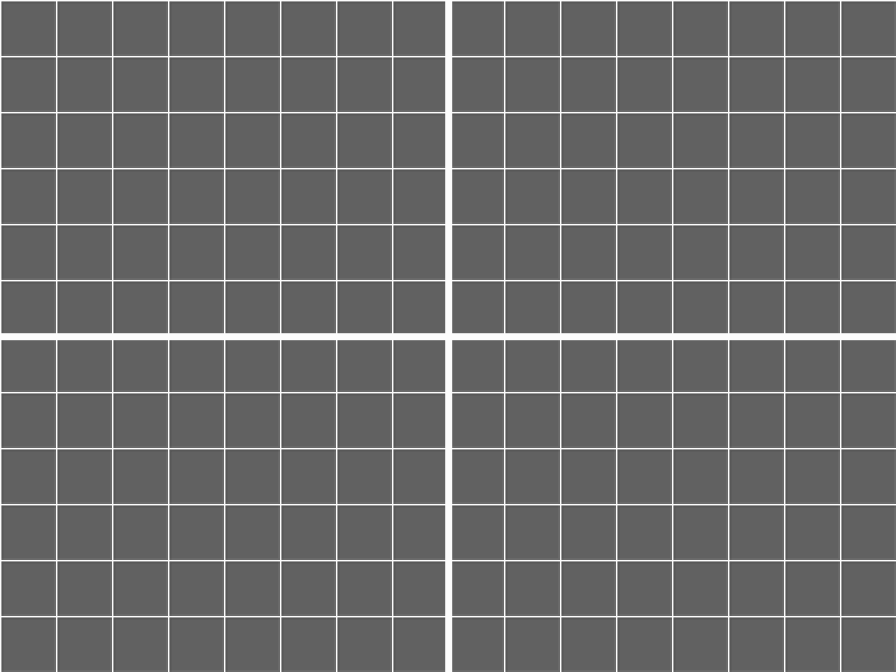
Give the GLSL for this pattern, as a Shadertoy shader.

```glsl
// Grey graph-paper grid: thin pale lines around square cells, with one
// thick white cross through the middle. Each line is a periodic band whose
// exact pixel coverage comes from the integral of a pulse wave, so it tiles.

#define CELLS vec2(16.0, 12.0)   // repeats across and down
#define THIN_WIDTH 0.025         // widths are fractions of a cell
#define THICK_WIDTH 0.125
#define THICK_OFFSET 0.05        // start of the thick band before mid canvas
#define RIM_WIDTH 0.03125        // faint light and dark edges of thin lines
#define RIM_STRENGTH 0.04
#define CELL_COLOR vec3(0.38)
#define LINE_COLOR vec3(0.99)

// Integral of a pulse train that is 1 for "width" at the start of each period
vec2 pulseIntegral(vec2 x, vec2 period, float width) {
    vec2 n = x / period;
    return floor(n) * width + min(fract(n) * period, vec2(width));
}

// Share of the pixel footprint covered by the band, on each axis
vec2 bandCoverage(vec2 x, vec2 start, vec2 period, float width, vec2 pixel) {
    vec2 lo = x - start - 0.5 * pixel;
    vec2 covered = pulseIntegral(lo + pixel, period, width)
                 - pulseIntegral(lo, period, width);
    return clamp(covered / pixel, 0.0, 1.0);
}

void mainImage(out vec4 fragColor, in vec2 fragCoord) {
    // Cell coordinates, measured from the upper left corner
    vec2 uv = fragCoord / iResolution.xy;
    vec2 p = vec2(uv.x, 1.0 - uv.y) * CELLS;
    vec2 pixel = CELLS / iResolution.xy;

    // Thin lines on every cell border, thick bands once per canvas
    vec2 thin = bandCoverage(p, vec2(0.0), vec2(1.0), THIN_WIDTH, pixel);
    vec2 thick = bandCoverage(p, 0.5 * CELLS - THICK_OFFSET, CELLS, THICK_WIDTH, pixel);
    vec2 lines = max(thin, thick);
    float ink = 1.0 - (1.0 - lines.x) * (1.0 - lines.y);

    // Light rim before each thin line, dark rim after it
    vec2 light = bandCoverage(p, vec2(-RIM_WIDTH), vec2(1.0), RIM_WIDTH, pixel);
    vec2 dark = bandCoverage(p, vec2(RIM_WIDTH), vec2(1.0), RIM_WIDTH, pixel);
    vec2 relief = (light - dark) * RIM_STRENGTH;

    vec3 cell = CELL_COLOR + clamp(relief.x + relief.y, -RIM_STRENGTH, RIM_STRENGTH);
    fragColor = vec4(mix(cell, LINE_COLOR, ink), 1.0);
}
```
